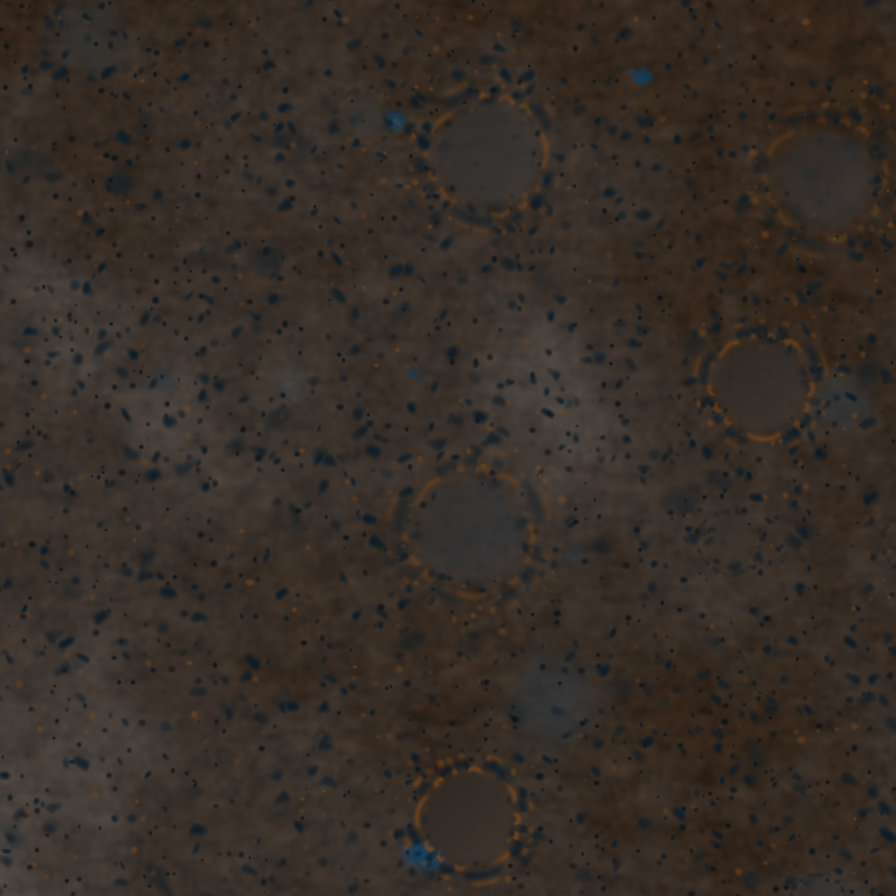
Give the GLSL for this texture, as a WebGL 1 fragment shader.

```glsl
precision highp float;
// Weathered brown-grey ground with navy specks, blue stains and smooth round pits.
// Cellular splats make the clouds and grain; jittered cells scatter specks and pits,
// and large pits gather specks and broken orange rims around them.
uniform vec2 u_resolution;

#define BROWN vec3(0.200, 0.146, 0.102)
#define UMBER vec3(0.222, 0.188, 0.162)
#define HAZE vec3(0.295, 0.268, 0.248)
#define NAVY vec3(0.045, 0.105, 0.150)
#define SLATE vec3(0.190, 0.230, 0.260)
#define BLUE vec3(0.050, 0.260, 0.400)
#define ORANGE vec3(0.500, 0.285, 0.090)
#define SPECK_DENSITY 0.30
#define GRAIN 0.021
#define PIT_RADIUS 0.066
#define DIMPLE_RADIUS 0.030

float hash(vec2 p) { return fract(sin(dot(p, vec2(127.1, 311.7))) * 43758.545); }

vec2 hash2(vec2 p) { return vec2(hash(p), hash(p + 19.19)); }

// Offset to one of the nine cells around a point.
vec2 neighbour(float i) {
  float row = floor((i + 0.5) / 3.0);
  return vec2(i - 3.0 * row, row) - 1.0;
}

// Sum of randomly signed soft splats, one per cell, roughly -1 to 1.
float mottle(vec2 p) {
  float sum = 0.0;
  for (float i = 0.0; i < 9.0; i++) {
    vec2 id = floor(p) + neighbour(i);
    vec2 away = p - id - hash2(id);
    float fall = max(0.0, 1.0 - dot(away, away));
    sum += (hash(id + 41.3) * 2.0 - 1.0) * fall * fall;
  }
  return sum;
}

// Soft oval spots; size is a fraction of a cell, density the share of cells filled.
float specks(vec2 p, float grid, float density, float size) {
  float cover = 0.0;
  for (float i = 0.0; i < 9.0; i++) {
    vec2 id = floor(p * grid) + neighbour(i);
    vec2 seed = id + grid * 1.7;
    vec2 away = p * grid - id - hash2(seed);
    away.x *= mix(0.75, 1.3, hash(seed + 5.7));
    float radius = size * mix(0.5, 1.35, hash(seed + 7.3));
    float present = 1.0 - smoothstep(density - 0.04, density + 0.04, hash(seed + 3.1));
    float spot = 1.0 - smoothstep(radius * 0.2, radius * 1.25, length(away));
    cover = max(cover, spot * present * mix(0.45, 1.0, hash(seed + 9.9)));
  }
  return cover;
}

// Scattered round pits: tint and opacity of the floor, then rim, shadow and halo.
void pits(vec2 p, float grid, float size, float keep, out vec4 pitFloor, out vec3 edge) {
  pitFloor = vec4(0.0);
  edge = vec3(0.0);
  for (float i = 0.0; i < 9.0; i++) {
    vec2 id = floor(p * grid) + neighbour(i);
    vec2 seed = id + grid * 2.3;
    if (hash(seed + 1.9) > keep) continue;
    float radius = size * mix(0.72, 1.05, hash(seed + 8.1));
    vec2 away = (p - (id + 0.2 + 0.6 * hash2(seed)) / grid) / radius;
    float angle = atan(away.y, away.x);
    float d = length(away) * (1.0 + 0.03 * sin(angle * 3.0 + seed.x));
    float strength = mix(0.15, 1.0, pow(hash(seed + 4.4), 1.4));
    vec3 tint = mix(mix(BROWN, UMBER, 0.5), mix(UMBER, SLATE, 0.55), hash(seed + 6.2));
    tint *= 1.0 + 0.15 * dot(away, vec2(0.5, -0.6));
    float opacity = 1.0 - smoothstep(mix(0.4, 0.88, strength), 1.03, d);
    opacity *= mix(0.5, 0.97, strength);
    if (opacity > pitFloor.a) pitFloor = vec4(tint, opacity);
    float wave = sin(angle * 11.0 + 2.5 * sin(angle * 3.0 + seed.y));
    float dash = smoothstep(-0.5, 0.6, wave + 0.6 * sin(angle * 5.0 + seed.x));
    float rim = exp(-pow((d - 1.05 - 0.04 * wave) / 0.06, 2.0)) * dash;
    rim += 0.6 * exp(-pow((d - 1.38) / 0.06, 2.0)) * smoothstep(0.3, 0.9, -wave);
    float shadow = exp(-pow((d - 1.2) / 0.1, 2.0)) * (1.0 - dash);
    edge = max(edge, vec3(rim, shadow, exp(-pow((d - 1.35) / 0.45, 2.0))) * strength);
  }
}

void main() {
  vec2 p = gl_FragCoord.xy / u_resolution.y;
  vec2 warped = p + 0.003 * vec2(sin(p.y * 161.0 + 2.0 * sin(p.x * 97.0)), sin(p.x * 133.0));
  vec4 pitFloor, dimpleFloor;
  vec3 pitEdge, dimpleEdge;
  pits(p, 3.0, PIT_RADIUS, 0.45, pitFloor, pitEdge);
  pits(p + 0.37, 4.5, DIMPLE_RADIUS, 0.45, dimpleFloor, dimpleEdge);

  // Broad haze, greyer toward the lower left, under fine grain with faint streaks.
  float patchy = mottle(warped * 8.0 + 11.0);
  float haze = 0.46 + 0.28 * mottle(p * 3.0 + 4.0) + 0.17 * patchy + 0.14 * mottle(p * 19.0);
  haze += 0.55 * (0.5 - p.x) + 0.3 * (0.5 - p.y);
  vec3 colour = mix(BROWN, UMBER, smoothstep(0.0, 0.5, haze));
  colour = mix(colour, HAZE, smoothstep(0.45, 1.0, haze));
  float grain = mottle(p * 62.0) + 0.9 * mottle(p * 135.0) + 0.6 * mottle(p * vec2(28.0, 120.0));
  colour += GRAIN * grain * vec3(1.0, 0.82, 0.65);

  // Slate stains, dim navy blots and a few vivid blue spots.
  colour = mix(colour, SLATE, 0.7 * specks(warped, 5.0, 0.11, 0.28));
  colour = mix(colour, NAVY, 0.55 * specks(warped, 15.0, 0.12, 0.26));
  colour = mix(colour, BLUE, specks(warped, 9.0, 0.06, 0.15));

  // Specks crowd in patches and around the large pits.
  float density = SPECK_DENSITY + 0.16 * mottle(p * 11.0 + 3.0) + 0.4 * pitEdge.z;
  colour = mix(colour, ORANGE, 0.55 * specks(p + 0.5, 68.0, 0.06 + 0.35 * pitEdge.z, 0.27));
  colour = mix(colour, NAVY, 0.95 * specks(warped, 47.0, density, 0.33));
  colour = mix(colour, NAVY * 0.6, 0.85 * specks(p, 85.0, 0.13, 0.31));

  // Smooth floors, dark outlines and broken glowing rims.
  colour = mix(colour, dimpleFloor.rgb * 1.1, 0.7 * dimpleFloor.a);
  colour = mix(colour, NAVY, 0.55 * dimpleEdge.y);
  colour = mix(colour, ORANGE, 0.2 * dimpleEdge.x);
  colour = mix(colour, pitFloor.rgb, pitFloor.a);
  colour = mix(colour, NAVY, 0.8 * pitEdge.y);
  gl_FragColor = vec4(mix(colour, ORANGE, 0.75 * min(pitEdge.x, 1.0)), 1.0);
}
```
